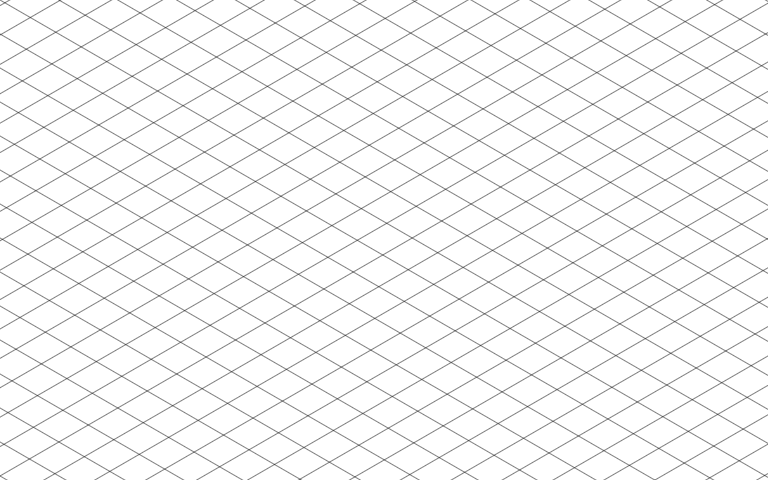
Write a WebGL 2 fragment shader that draws this pattern.

```glsl
#version 300 es
precision highp float;
// A slanted grid of hairlines on white: two families of parallel lines,
// tilted 30 degrees down and up, with slightly different spacings.
// Each family is a repeated distance along its normal, filtered to the pixel.

uniform vec2 u_resolution;
out vec4 fragColor;

// Ink coverage of evenly spaced lines; one line passes through the anchor.
float parallelLines(vec2 p, vec2 anchor, vec2 normal, float spacing, float pixel) {
    float width = 0.00104;
    float phase = dot(p - anchor, normal) / spacing;
    float dist = abs(fract(phase + 0.5) - 0.5) * spacing;
    // Lines thinner than a pixel fade instead of breaking up.
    float edge = 0.5 + (0.5 * max(width, pixel) - dist) / pixel;
    return min(width / pixel, 1.0) * clamp(edge, 0.0, 1.0);
}

void main() {
    // Canvas height is one unit.
    float pixel = 1.0 / u_resolution.y;
    vec2 p = gl_FragCoord.xy * pixel;

    float tilt = radians(30.0);
    vec2 normal = vec2(sin(tilt), cos(tilt));

    float falling = parallelLines(p, vec2(0.0, 1.0), normal, 0.06134, pixel);
    float rising = parallelLines(p, vec2(0.0, 0.9883), normal * vec2(-1.0, 1.0), 0.05304, pixel);

    // Crossings darken as the two inks overlap.
    vec3 paper = vec3(1.0);
    fragColor = vec4(paper * (1.0 - falling) * (1.0 - rising), 1.0);
}
```
